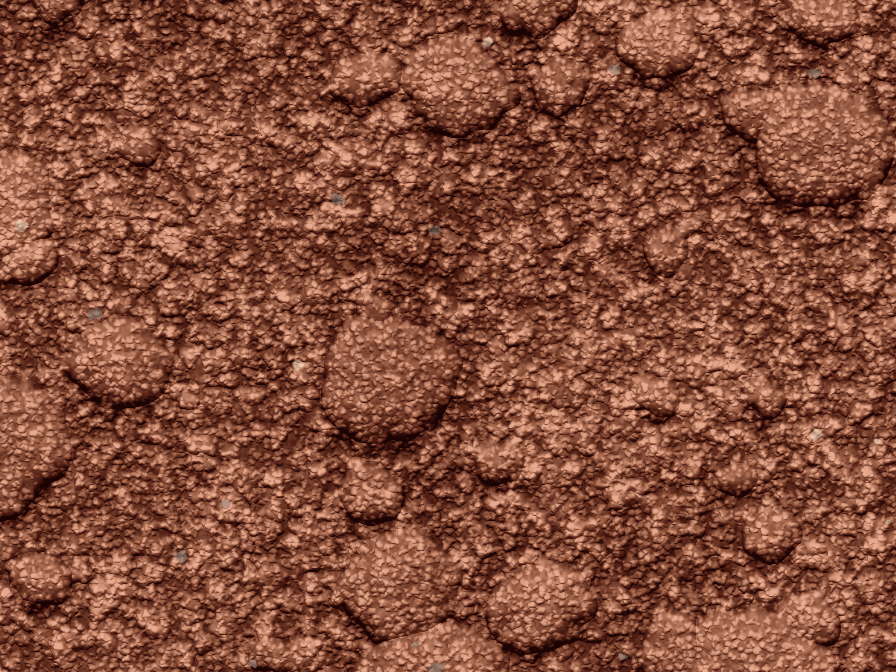
Reproduce this texture procedurally as a WebGL 1 fragment shader.

```glsl
precision highp float;
uniform vec2 u_resolution;

// Soil colours from deepest gap to brightest crest
const vec3 GAP = vec3(0.11, 0.01, 0.01);
const vec3 SHADE = vec3(0.30, 0.11, 0.07);
const vec3 UMBER = vec3(0.43, 0.22, 0.15);
const vec3 CLAY = vec3(0.56, 0.33, 0.24);
const vec3 DUST = vec3(0.69, 0.45, 0.35);
const vec3 CREST = vec3(0.91, 0.67, 0.56);
const vec3 PALE_STONE = vec3(0.88, 0.76, 0.66);
const vec3 GREY_STONE = vec3(0.58, 0.49, 0.44);

// Cell sizes, as parts of the canvas height
const float CLOD_CELL = 0.34;
const float LUMP_CELL = 0.13;
const float CLUMP_CELL = 0.052;
const float CRUMB_CELL = 0.025;
const float GRAIN_CELL = 0.0105;
const float STONE_CELL = 0.11;
const float GRIT_FREQUENCY = 230.0;

// Relief and light
const vec4 STEEPNESS = vec4(0.62, 0.30, 0.44, 0.46);
const vec3 LIGHT = vec3(-0.16, 0.58, 0.80);
const float SLOPE_STEP = 0.0014;
const float FLATTEN = 1.10;
const float CLOD_HEIGHT = 0.12;
const float CLOD_ROUNDING = 0.06;
const float CLOD_LIFT = 0.10;
const float SHADOW_REACH = 0.026;
const float SHADOW_DEPTH = 0.36;
const float MEAN_TONE = 0.63;
const float LIGHT_CONTRAST = 0.62;
const float CREST_SOFTNESS = 4.5;
const float GAP_SOFTNESS = 1.0;
const vec3 CAVITY_CONTRAST = vec3(0.42, 0.74, 0.70);
const float TYPICAL_DOME = 0.28;

vec4 hash4(vec2 p) {
  vec4 q = fract(p.xyxy * vec4(0.1031, 0.1030, 0.0973, 0.1099));
  q += dot(q, q.wzxy + 33.33);
  return fract((q.xxyz + q.yzzw) * q.zywx);
}

vec2 noise2(vec2 p) {
  vec2 cell = floor(p);
  vec2 f = fract(p);
  f = f * f * (3.0 - 2.0 * f);
  vec2 low = mix(hash4(cell).xy, hash4(cell + vec2(1.0, 0.0)).xy, f.x);
  vec2 high = mix(hash4(cell + vec2(0.0, 1.0)).xy, hash4(cell + 1.0).xy, f.x);
  return mix(low, high, f.y) - 0.5;
}

// Highest of the scattered domes at p, in cell units
float domes(vec2 p, float size, float density, float minRadius, float maxRadius) {
  vec2 q = p / size;
  vec2 home = floor(q);
  float highest = 0.0;
  for (int j = -1; j <= 1; j++) {
    for (int i = -1; i <= 1; i++) {
      vec2 cell = home + vec2(float(i), float(j));
      vec4 h = hash4(cell + 913.0 * size);
      vec2 d = q - cell - mix(vec2(0.1), vec2(0.9), h.xy);
      d.y *= FLATTEN;
      float radius = mix(minRadius, maxRadius, h.z);
      float dome = radius - dot(d, d) / radius;
      highest = max(highest, dome * step(h.w, density));
    }
  }
  return highest;
}

// Large lumps with steep ragged rims and rounded tops, in canvas units
float clods(vec2 p) {
  p += 0.028 * noise2(p * 13.0) + 0.014 * noise2(p * 41.0);
  float large = CLOD_CELL * domes(p, CLOD_CELL, 0.55, 0.20, 0.36);
  float small = LUMP_CELL * domes(p, LUMP_CELL, 0.30, 0.22, 0.42);
  float dome = max(large, small);
  return CLOD_HEIGHT * dome / (dome + CLOD_ROUNDING);
}

float clodCover(float clod) {
  return smoothstep(0.0, 0.03, clod);
}

// Dome values by scale: clods, clumps, crumbs, grains
vec4 relief(vec2 p) {
  float clod = clods(p);
  float onClod = clodCover(clod);
  vec2 bent = p + 0.014 * noise2(p * 48.0) + 0.007 * noise2(p * 110.0);
  vec2 chipped = p + 0.005 * noise2(p * 170.0);
  float clump = domes(bent, CLUMP_CELL, 0.85, 0.34, 0.72);
  float crumb = domes(bent, CRUMB_CELL, 0.92, 0.34, 0.68);
  float grain = domes(chipped, GRAIN_CELL, 0.94, 0.36, 0.68);
  clump = mix(clump, TYPICAL_DOME, 0.8 * onClod);
  crumb = mix(crumb, TYPICAL_DOME, 0.6 * onClod);
  return vec4(clod, clump, crumb, grain);
}

float height(vec4 layers) {
  return dot(layers * STEEPNESS, vec4(1.0, CLUMP_CELL, CRUMB_CELL, GRAIN_CELL));
}

vec3 soilColour(float tone) {
  float t = 5.0 * clamp(tone, 0.0, 1.0);
  vec3 colour = mix(GAP, SHADE, clamp(t, 0.0, 1.0));
  colour = mix(colour, UMBER, clamp(t - 1.0, 0.0, 1.0));
  colour = mix(colour, CLAY, clamp(t - 2.0, 0.0, 1.0));
  colour = mix(colour, DUST, clamp(t - 3.0, 0.0, 1.0));
  return mix(colour, CREST, clamp(t - 4.0, 0.0, 1.0));
}

void main() {
  vec2 p = gl_FragCoord.xy / u_resolution.y + 3.0;

  // Surface direction and light from the top edge
  vec4 layers = relief(p);
  float here = height(layers);
  float right = height(relief(p + vec2(SLOPE_STEP, 0.0)));
  float above = height(relief(p + vec2(0.0, SLOPE_STEP)));
  vec3 normal = normalize(vec3(here - right, here - above, SLOPE_STEP));
  float change = LIGHT_CONTRAST * (dot(normal, LIGHT) - 0.5);

  // Dark gaps, clod shadows, broad hollows and grit
  change += dot(layers.yzw - TYPICAL_DOME, CAVITY_CONTRAST);
  float overhang = clods(p + vec2(0.006, SHADOW_REACH)) - layers.x;
  change -= SHADOW_DEPTH * smoothstep(0.004, 0.06, overhang);
  change += CLOD_LIFT * (clodCover(layers.x) - 0.3);
  change += 0.24 * noise2(p * 5.0).x + 0.08 * noise2(p * 14.0).y;
  change += 0.26 * noise2(p * GRIT_FREQUENCY).x;
  float softness = change > 0.0 ? CREST_SOFTNESS : GAP_SOFTNESS;
  float tone = MEAN_TONE + change / sqrt(1.0 + softness * change * change);
  vec3 colour = soilColour(tone);

  // Sparse pale and grey stones
  vec2 ragged = p + 0.006 * noise2(p * 150.0);
  float stone = smoothstep(0.0, 0.03, domes(ragged, STONE_CELL, 0.12, 0.05, 0.10));
  vec3 stoneColour = mix(PALE_STONE, GREY_STONE, step(0.0, noise2(p * 4.0).y));
  colour = mix(colour, stoneColour * (0.6 + 0.5 * tone), 0.75 * stone);

  gl_FragColor = vec4(colour, 1.0);
}
```
